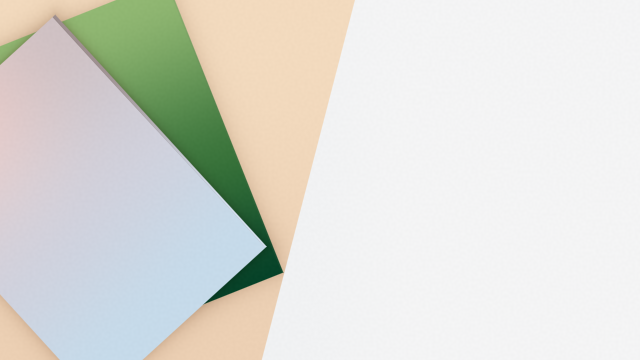
This background is drawn by a Shadertoy shader. Its source:

```glsl
const vec3 WHITE_LOW = vec3(0.940, 0.945, 0.950);
const vec3 WHITE_HIGH = vec3(0.955, 0.956, 0.958);
const vec3 PEACH_LOW = vec3(0.925, 0.815, 0.705);
const vec3 PEACH_HIGH = vec3(0.950, 0.855, 0.745);
const vec3 GREEN_DARK = vec3(0.015, 0.250, 0.155);
const vec3 GREEN_MID = vec3(0.210, 0.440, 0.220);
const vec3 GREEN_LIGHT = vec3(0.570, 0.720, 0.450);
const vec3 PALE_BLUE = vec3(0.775, 0.855, 0.915);
const vec3 LAVENDER = vec3(0.815, 0.820, 0.865);
const vec3 MAUVE = vec3(0.810, 0.755, 0.765);
const vec3 PINK = vec3(0.915, 0.800, 0.785);
const vec3 PAGES_LOW = vec3(0.830, 0.875, 0.930);
const vec3 PAGES_HIGH = vec3(0.620, 0.560, 0.560);
const vec3 SHADOW_TINT = vec3(0.50, 0.36, 0.24);

// Lengths are in canvas heights; each book starts at its lower right corner
const vec2 SEAM_BOTTOM = vec2(0.727, 0.0);
const vec2 SEAM_TOP = vec2(0.986, 1.0);
const vec2 GREEN_CORNER = vec2(0.787, 0.243);
const vec2 GREEN_UP = vec2(-0.370, 0.929);
const vec2 GREEN_SIZE = vec2(0.613, 0.875);
const vec2 PASTEL_CORNER = vec2(0.741, 0.315);
const vec2 PASTEL_UP = vec2(-0.674, 0.739);
const vec2 PASTEL_SIZE = vec2(0.637, 0.872);
const float RIM_WIDTH = 0.006;
const float GRAIN_SCALE = 110.0;
const float GRAIN_AMOUNT = 0.010;

vec2 gradientAt(vec2 cell) {
    float angle = 6.2832 * fract(sin(dot(cell, vec2(127.1, 311.7))) * 4375.85);
    return vec2(cos(angle), sin(angle));
}

float gradientNoise(vec2 p) {
    vec2 i = floor(p), f = p - i;
    vec2 w = f * f * f * (f * (f * 6.0 - 15.0) + 10.0);
    vec2 e = vec2(1.0, 0.0);
    float low = mix(dot(gradientAt(i), f), dot(gradientAt(i + e), f - e), w.x);
    float high = mix(dot(gradientAt(i + e.yx), f - e.yx),
                     dot(gradientAt(i + e.xx), f - e.xx), w.x);
    return mix(low, high, w.y);
}

// Book space: x runs left from the right edge, y runs up from the bottom edge
vec2 toBook(vec2 p, vec2 corner, vec2 up) {
    vec2 d = p - corner;
    return vec2(dot(d, vec2(-up.y, up.x)), dot(d, up));
}

float boxDistance(vec2 q, vec2 size) {
    vec2 d = abs(q - 0.5 * size) - 0.5 * size;
    return length(max(d, 0.0)) + min(max(d.x, d.y), 0.0);
}

float cover(float d, float pixel) {
    return 1.0 - smoothstep(-0.75 * pixel, 0.75 * pixel, d);
}

vec3 castShadow(vec3 base, float d, float width, float strength) {
    return mix(base, base * SHADOW_TINT, strength * exp(-max(d, 0.0) / width));
}

vec3 greenCover(vec2 q) {
    vec3 col = mix(GREEN_DARK, GREEN_MID, smoothstep(-0.05, 0.38, q.y));
    col = mix(col, GREEN_LIGHT, smoothstep(0.28, 0.88, q.y));
    float rim = 1.0 - smoothstep(0.5 * RIM_WIDTH, RIM_WIDTH, q.x);
    return mix(col, col * 0.8 + vec3(0.08, 0.09, 0.07), 0.6 * rim);
}

vec3 pastelCover(vec2 q, float pixel) {
    vec3 top = mix(MAUVE, PINK, smoothstep(0.0, 0.45, q.x));
    vec3 col = mix(PALE_BLUE, LAVENDER, smoothstep(0.05, 0.45, q.y));
    col = mix(col, top, smoothstep(0.35, 0.85, q.y));
    // Page block, a little thicker toward the top
    float height = smoothstep(0.1, 0.75, q.y);
    float thickness = mix(0.006, 0.010, height);
    vec3 pages = mix(PAGES_LOW, PAGES_HIGH, height);
    pages *= 1.0 - 0.12 * cover(abs(q.x - thickness) - 0.001, pixel);
    return mix(col, pages, cover(q.x - thickness, pixel));
}

void mainImage(out vec4 fragColor, in vec2 fragCoord) {
    float pixel = 1.0 / iResolution.y;
    vec2 p = fragCoord * pixel;

    vec2 greenPos = toBook(p, GREEN_CORNER, GREEN_UP);
    vec2 pastelPos = toBook(p, PASTEL_CORNER, PASTEL_UP);
    float greenDist = boxDistance(greenPos, GREEN_SIZE);
    float pastelDist = boxDistance(pastelPos, PASTEL_SIZE);

    // Two sheets of paper meeting at a slanted seam
    vec2 seam = normalize(SEAM_TOP - SEAM_BOTTOM);
    float seamDist = dot(p - SEAM_BOTTOM, vec2(seam.y, -seam.x));
    vec3 peach = mix(PEACH_LOW, PEACH_HIGH, smoothstep(0.0, 0.9, p.y));
    peach = castShadow(peach, greenDist, 0.025, 0.16);
    peach = castShadow(peach, pastelDist, 0.022, 0.20);
    vec3 white = mix(WHITE_LOW, WHITE_HIGH, smoothstep(0.0, 0.45, seamDist + 0.3 * p.y));
    vec3 col = mix(white, peach, cover(seamDist, pixel));

    // Green book, then the pastel book resting on it
    vec3 green = castShadow(greenCover(greenPos), pastelDist, 0.012, 0.30);
    col = mix(col, green, cover(greenDist, pixel));
    col = mix(col, pastelCover(pastelPos, pixel), cover(pastelDist, pixel));

    // Fine paper grain
    col += GRAIN_AMOUNT * gradientNoise(p * GRAIN_SCALE);
    fragColor = vec4(clamp(col, 0.0, 1.0), 1.0);
}
```
